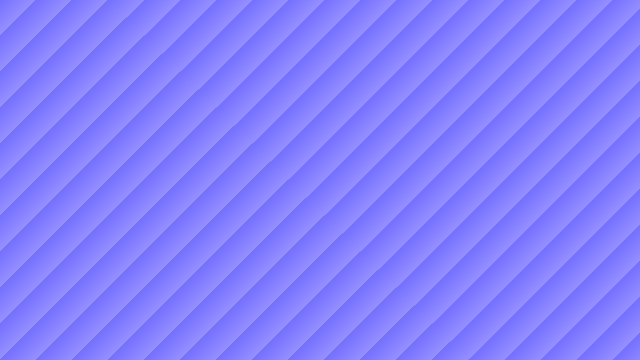
Write a WebGL 1 fragment shader that draws this texture map.

```glsl
precision highp float;
// Diagonal sawtooth ridges in periwinkle blue, finely hatched, with a slight jog.

uniform vec2 u_resolution;

// Rising ramp per repeat, with its sharp drop softened over width w.
float smoothSaw(float phase, float w) {
    float f = fract(phase);
    return min(f / (1.0 - w), (1.0 - f) / w);
}

void main() {
    vec2 p = gl_FragCoord.xy / u_resolution.y;
    float pixel = 1.0 / u_resolution.y;

    // Ten ridges per canvas height, running up to the right.
    float phase = 10.0 * (p.x - p.y);

    // Small ledge where the ridges cross the opposite diagonal.
    phase -= 0.025 * smoothstep(-pixel, pixel, p.x + p.y - 1.303);

    float ramp = smoothSaw(phase, min(10.0 * pixel, 0.5));

    // Faint fine grooves parallel to the ridges.
    float hatch = 0.006 * sin(6.2831853 * 10.0 * phase);

    float tilt = mix(0.457, 0.583, ramp) + hatch;
    gl_FragColor = vec4(tilt, tilt - 0.02, 1.0, 1.0);
}
```
